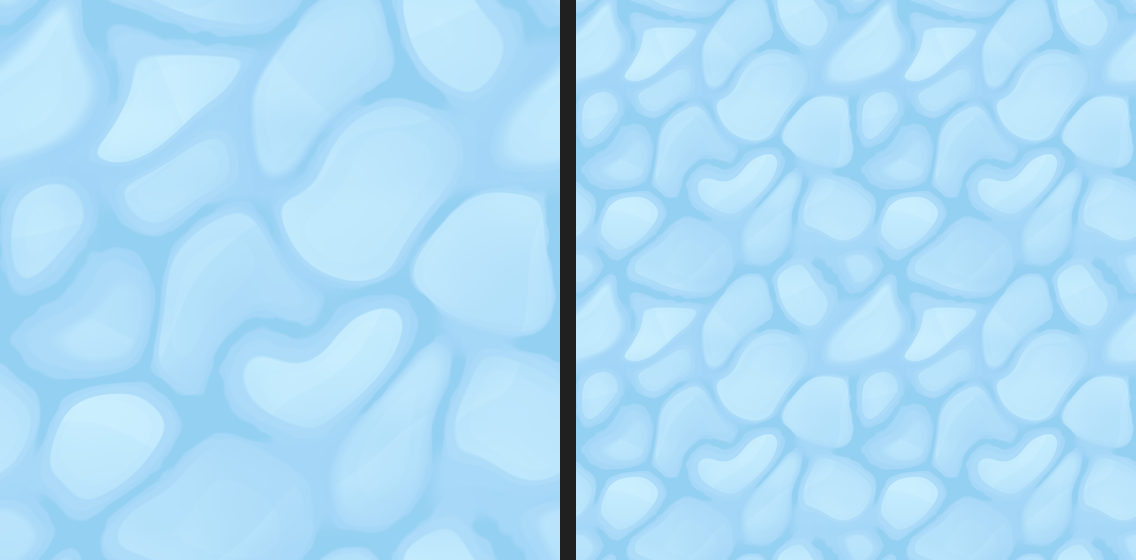
Left, the tile; right, the same tile 2 across and 2 down.
This texture is drawn by a Shadertoy shader. Its source:

```glsl
#define GRID 4.0
#define JITTER 0.85
#define STRETCH 0.25
#define WARP 0.42
#define CORNER 15.0
#define CRACK_WIDTH 0.03
#define MARGIN_MIN 0.05
#define MARGIN_MAX 0.15
#define CRACK_COLOR vec3(0.575, 0.815, 0.945)
#define SHADE_COLOR vec3(0.62, 0.825, 0.965)
#define LIGHT_COLOR vec3(0.78, 0.93, 0.995)

float hash(vec2 p) {
    return fract(sin(dot(p, vec2(127.1, 311.7))) * 43758.5453);
}

// Value noise that wraps after a whole number of steps per axis
float wrapNoise(vec2 uv, vec2 period, float seed) {
    vec2 p = uv * period;
    vec2 i = floor(p), f = fract(p);
    f = f * f * f * (f * (f * 6.0 - 15.0) + 10.0);
    vec2 a = mod(i, period) + seed, b = mod(i + 1.0, period) + seed;
    return mix(mix(hash(a), hash(vec2(b.x, a.y)), f.x),
               mix(hash(vec2(a.x, b.y)), hash(b), f.x), f.y);
}

float stoneHash(vec2 cell, float seed) {
    return hash(mod(cell, GRID) + seed);
}

vec2 stoneCenter(vec2 cell) {
    vec2 offset = vec2(stoneHash(cell, 3.7), stoneHash(cell, 9.2)) - 0.5;
    return cell + 0.5 + JITTER * offset;
}

// Shortens the diagonal, so that stones grow long along it
vec2 toMetric(vec2 v) {
    return v - 0.5 * STRETCH * (v.x + v.y);
}

// Rounded distance to the stone border; also gives the cell and local position
float stoneBorder(vec2 p, out vec2 cell, out vec2 local) {
    vec2 base = floor(p);
    float nearest = 1e3;
    for (int y = -2; y <= 2; y++)
    for (int x = -2; x <= 2; x++) {
        vec2 c = base + vec2(x, y);
        vec2 r = toMetric(p - stoneCenter(c));
        if (dot(r, r) < nearest) {
            nearest = dot(r, r);
            cell = c;
            local = r;
        }
    }
    float sum = 0.0;
    for (int y = -2; y <= 2; y++)
    for (int x = -2; x <= 2; x++) {
        if (x == 0 && y == 0) continue;
        vec2 r = toMetric(p - stoneCenter(cell + vec2(x, y)));
        float edge = dot(0.5 * (local + r), normalize(local - r));
        sum += exp(-CORNER * abs(edge));
    }
    return -log(sum) / CORNER;
}

vec2 direction(float turn) {
    return vec2(cos(6.2832 * turn), sin(6.2832 * turn));
}

void mainImage(out vec4 fragColor, in vec2 fragCoord) {
    vec2 uv = fragCoord / iResolution.xy;
    float px = GRID / iResolution.y;

    // Bent stone layout
    vec2 bend = vec2(wrapNoise(uv, vec2(5.0), 11.3), wrapNoise(uv, vec2(5.0), 27.9)) - 0.5;
    vec2 cell, local;
    float border = stoneBorder(uv * GRID + WARP * bend, cell, local);

    // Soft brush strokes and broad clouds
    float strokes = mix(wrapNoise(uv, vec2(4.0, 13.0), 41.6),
                        wrapNoise(uv, vec2(12.0, 4.0), 53.1),
                        wrapNoise(uv, vec2(3.0), 67.4));
    float clouds = wrapNoise(uv, vec2(6.0), 71.8);
    float rough = wrapNoise(uv, vec2(38.0), 83.5) - 0.5;

    // Sloped rim with a faint ledge
    float margin = mix(MARGIN_MIN, MARGIN_MAX, stoneHash(cell, 15.4));
    margin += 0.05 * (clouds - 0.5);
    float tone = 0.02 + 0.2 * clouds + 0.08 * stoneHash(cell, 19.6);
    float ledge = 0.55 * margin + 0.015 * rough;
    tone += 0.13 * smoothstep(-px, px, border - ledge);

    // Flat face: own brightness, slanted light, strokes
    float face = 0.64 + 0.42 * (stoneHash(cell, 23.8) - 0.5);
    face += 0.38 * dot(local, direction(stoneHash(cell, 31.2)));
    face += 0.3 * (strokes - 0.5) + 0.16 * (clouds - 0.5);

    // Facet crease that fades to one side, and a paler inner plate
    float side = dot(local, direction(stoneHash(cell, 37.5))) - 0.1;
    face += 0.13 * smoothstep(-px, px, side) * exp(-5.0 * max(side, 0.0));
    float plate = margin + 0.04 + 0.12 * stoneHash(cell, 43.3);
    face += 0.07 * smoothstep(-px, px, border - plate);

    // Most face edges are crisp, a few melt into the rim
    float blur = px + 0.13 * pow(stoneHash(cell, 47.7), 5.0);
    tone = mix(tone, face, smoothstep(-blur, blur, border - margin));
    vec3 color = mix(SHADE_COLOR, LIGHT_COLOR, clamp(tone, 0.0, 1.05));

    // Ragged cracks that come and go
    float presence = smoothstep(0.25, 0.6, wrapNoise(uv, vec2(7.0), 59.9));
    float crack = border + 0.03 * rough - CRACK_WIDTH * presence;
    color = mix(color, CRACK_COLOR, presence * smoothstep(1.5 * px, -1.5 * px, crack));

    fragColor = vec4(color, 1.0);
}
```
